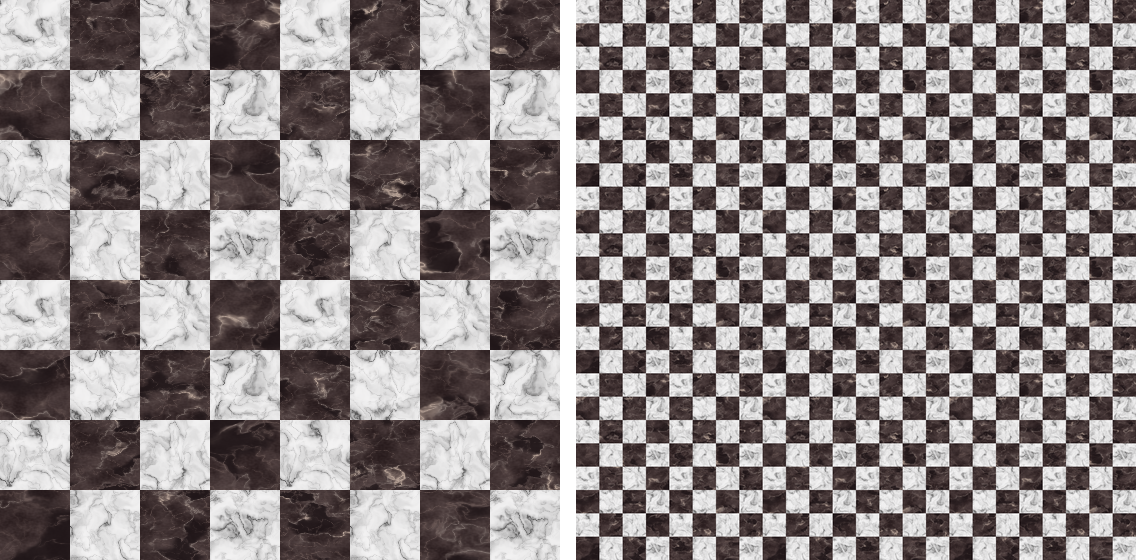
Left, the tile; right, the same tile 3 across and 3 down.
Write a WebGL 2 fragment shader that draws this pattern.

```glsl
#version 300 es
precision highp float;
// Polished marble checkerboard, 8 by 8 tiles: white stone with grey veins against
// dark brown stone with pale cracks. Each tile samples its own region of warped
// gradient noise, and whole tiles keep the canvas edges continuous.
uniform vec2 u_resolution;
out vec4 fragColor;

const float PI = 3.14159;

// Unit gradient at a lattice point
vec2 gradient(vec2 cell) {
  uvec2 u = uvec2(ivec2(cell));
  uint h = (u.x * 73856093u) ^ (u.y * 19349663u);
  h = (h ^ (h >> 13)) * 1274126177u;
  h ^= h >> 16;
  float angle = float(h & 1023u) * 2.0 * PI / 1024.0;
  return vec2(cos(angle), sin(angle));
}

float noise(vec2 p) {
  vec2 i = floor(p), f = p - i;
  vec2 w = f * f * f * (f * (f * 6.0 - 15.0) + 10.0);
  vec2 e = vec2(0.0, 1.0);
  float low = mix(dot(gradient(i), f), dot(gradient(i + e.yx), f - e.yx), w.x);
  float high = mix(dot(gradient(i + e), f - e), dot(gradient(i + 1.0), f - 1.0), w.x);
  return mix(low, high, w.y);
}

float fbm(vec2 p) {
  float sum = 0.0, amplitude = 0.6;
  for (int octave = 0; octave < 5; octave++) {
    sum += amplitude * noise(p);
    p = mat2(1.6, 1.2, -1.2, 1.6) * p + 5.3;
    amplitude *= 0.48;
  }
  return sum;
}

vec2 warp(vec2 p, float amount) {
  return p + amount * vec2(fbm(p * 1.4 + 3.7), fbm(p * 1.4 + 41.2));
}

vec3 whiteMarble(vec2 p, vec2 tile) {
  vec2 q = warp(p * 1.3 + tile * vec2(13.3, 17.7) + 60.0, 0.55);
  float strength = smoothstep(-0.25, 0.35, noise(q * 2.3 + 31.0));
  float mainVein = abs(fbm(q * 1.5 + 7.0));
  float fineVein = abs(fbm(q * 2.4 + 83.0));
  // Soft clouds and halos, then the sharp cores of the veins
  float shade = 0.955 - 0.09 * smoothstep(-0.1, 0.4, fbm(q * 2.0 + 19.0));
  shade -= exp(-mainVein * 10.0) * (0.05 + 0.15 * strength);
  shade -= exp(-mainVein * 38.0) * (0.05 + 0.32 * strength * strength);
  shade -= exp(-fineVein * 24.0) * 0.15 * (1.0 - 0.6 * strength);
  return vec3(shade) - vec3(0.0, 0.003, 0.002);
}

vec3 darkMarble(vec2 p, vec2 tile) {
  // Every third column is calm, the others are densely cracked
  float dense = step(0.5, mod(tile.x, 3.0));
  vec2 q = p * mix(vec2(0.9, 1.4), vec2(1.9, 3.0), dense);
  q = warp(q + tile * vec2(19.1, 23.9) + 200.0, 0.4);
  float crack = fbm(q + 11.0);
  float hairline = abs(fbm(q * 1.5 + 57.0));
  float patches = noise(q * 0.9 + 91.0);
  float streak = noise(q * 1.4 + 133.0);

  // Cloudy brown ground with fine grain
  float cloud = fbm(p * vec2(2.2, 3.0) + tile * 7.3 + 400.0);
  vec3 color = mix(vec3(0.17, 0.12, 0.125), vec3(0.30, 0.24, 0.24),
                   smoothstep(-0.38, 0.38, cloud));
  color += 0.035 * noise(p * vec2(24.0, 34.0) + tile * 9.1);

  // Nearly black shards along one side of the cracks
  float shard = smoothstep(0.01, 0.07, crack) * smoothstep(0.0, 0.2, patches);
  color = mix(color, vec3(0.11, 0.075, 0.085), shard * 0.8);

  // Pale cracks, hairlines and a few cream flashes
  float lit = smoothstep(-0.3, 0.3, streak);
  float line = exp(-abs(crack) * mix(60.0, 38.0, dense)) * (0.15 + 0.6 * lit);
  color = mix(color, vec3(0.58, 0.53, 0.51), line);
  color = mix(color, vec3(0.50, 0.42, 0.40), exp(-hairline * 45.0) * 0.5 * (1.0 - lit * 0.7));
  float flash = exp(-abs(crack) * 20.0) * smoothstep(0.25, 0.45, streak);
  return mix(color, vec3(0.80, 0.71, 0.65), flash * 0.75);
}

void main() {
  vec2 grid = gl_FragCoord.xy / u_resolution * 8.0;
  vec2 tile = floor(grid), p = grid - tile;

  // Signed checker, smoothed over one pixel at the joints
  vec2 pixel = 8.0 / u_resolution;
  vec2 side = clamp(sin(PI * grid) / (0.5 * PI * pixel), -1.0, 1.0);
  float dark = 0.5 + 0.5 * side.x * side.y;

  // White slabs recur every four tiles
  vec3 color = mix(whiteMarble(p, mod(tile, 4.0)), darkMarble(p, tile), dark);
  fragColor = vec4(clamp(color, 0.0, 1.0), 1.0);
}
```
